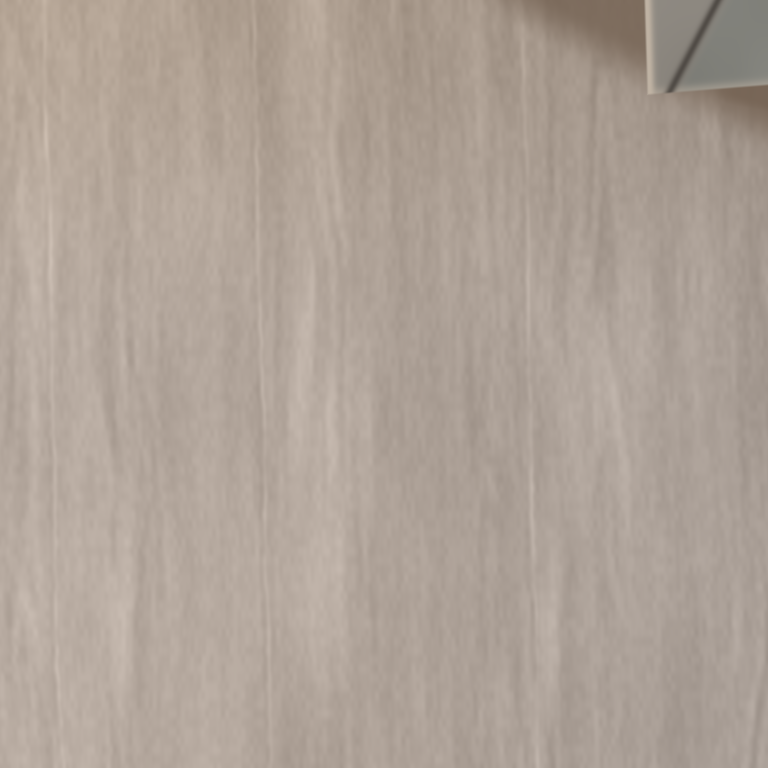
Write a Shadertoy shader that draws this texture.

```glsl
// Pale taupe wood floor with upright grain, thin light seams and flame figures.
// Stretched value noise makes the grain; a grey cabinet corner with a soft
// shadow, built from half-planes, sits at the upper right.

const vec3 PALE_WOOD = vec3(0.71, 0.66, 0.62);
const vec3 MID_WOOD = vec3(0.67, 0.62, 0.58);
const vec3 SHADOW = vec3(0.46, 0.39, 0.33);
const vec3 CABINET = vec3(0.55, 0.53, 0.50);
const vec3 CABINET_RIM = vec3(0.75, 0.70, 0.64);
const vec3 CABINET_GAP = vec3(0.29, 0.27, 0.25);
const float TILT = 0.022;         // sideways lean of the boards
const float LANE_SPACING = 0.275; // distance between coarse grain lanes
const float LANE_START = 0.155;
const float GRAIN_CONTRAST = 1.35;
const float SEAM_WIDTH = 0.0028;
const vec3 SEAM_X = vec3(0.069, 0.342, 0.691);
const vec3 FLAME_X = vec3(0.030, 0.632, 0.792);

float hash(vec2 p) {
    vec3 q = fract(vec3(p.xyx) * 0.1031);
    q += dot(q, q.yzx + 33.33);
    return fract((q.x + q.y) * q.z);
}

// Value noise, centred on zero
float noise(vec2 p) {
    vec2 i = floor(p), f = fract(p);
    f = f * f * (3.0 - 2.0 * f);
    float low = mix(hash(i), hash(i + vec2(1, 0)), f.x);
    float high = mix(hash(i + vec2(0, 1)), hash(i + vec2(1, 1)), f.x);
    return 2.0 * mix(low, high, f.y) - 1.0;
}

float bell(float x, float width) {
    x /= width;
    return exp(-x * x);
}

// Broad bands, fine streaks and tiny pores
float woodGrain(vec2 p) {
    p.x += 0.006 * noise(p * vec2(5.0, 4.0));
    float bands = 0.42 * noise(p * vec2(17.0, 1.6) + 7.0);
    float streaks = 0.36 * noise(p * vec2(46.0, 4.5) + 31.0);
    float patchy = 0.6 + 0.4 * noise(p * vec2(11.0, 5.0) + 43.0);
    float fibres = 0.48 * patchy * noise(p * vec2(120.0, 11.0) + 53.0);
    float pores = 0.30 * noise(p * vec2(190.0, 85.0) + 11.0);
    float clouds = 0.30 * noise(p * vec2(8.0, 4.0) + 83.0);

    // Coarse wavering strands gathered in repeated lanes
    float side = mod(p.x - LANE_START + 0.5 * LANE_SPACING, LANE_SPACING)
               - 0.5 * LANE_SPACING;
    float wave = 0.022 * noise(p * vec2(5.0, 5.0) + 19.0)
               + 0.003 * noise(p * vec2(30.0, 22.0) + 61.0);
    float strand = noise(vec2((p.x + wave) * 95.0, p.y * 5.0) + 97.0);
    float lane = bell(side, 0.042) * (0.7 + 0.3 * noise(p * vec2(6.0, 4.0)));
    return bands + streaks + fibres + pores + clouds + 0.95 * strand * lane;
}

// Nested pointed arches, fading along each column
float flameFigure(vec2 p) {
    float sum = 0.0;
    for (int i = 0; i < 3; i++) {
        float id = float(i);
        float x = p.x - FLAME_X[i] + 0.012 * noise(vec2(p.y * 6.0, id * 9.0));
        float rise = p.y * 4.2 + sqrt(x * x + 0.00002) * 36.0;
        rise += 0.45 * noise(p * vec2(30.0, 7.0) + id * 17.0);
        float fade = 0.6 + 0.4 * noise(vec2(p.y * 4.5 + id * 5.0, id * 13.0));
        sum += sin(6.2832 * rise + id * 2.0) * bell(x, 0.024) * fade;
    }
    return sum;
}

// Light broken ridges, each with a faint dark side
float seams(vec2 p) {
    float sum = 0.0;
    for (int i = 0; i < 3; i++) {
        float id = float(i);
        float x = p.x - SEAM_X[i] + 0.003 * noise(vec2(p.y * 7.0, id * 21.0));
        x += 0.0012 * noise(vec2(p.y * 45.0, id * 11.0));
        float wear = 0.6 + 0.4 * noise(vec2(p.y * 24.0, id * 37.0 + 4.0));
        sum += wear * (1.3 * bell(x, SEAM_WIDTH)
                     - 0.5 * bell(x + 2.2 * SEAM_WIDTH, SEAM_WIDTH));
    }
    return sum;
}

vec3 floorColor(vec2 uv) {
    vec2 p = vec2(uv.x + TILT * (uv.y - 0.5), uv.y);
    float right = smoothstep(0.35, 1.0, uv.x);
    float top = smoothstep(0.5, 1.05, uv.y);
    float tone = 0.95 - 0.85 * right - 1.35 * top * smoothstep(0.0, 0.65, uv.x);
    tone += GRAIN_CONTRAST * (woodGrain(p) + 0.5 * flameFigure(p)) + seams(p);
    vec3 color = MID_WOOD + (PALE_WOOD - MID_WOOD) * tone;
    color += vec3(0.010, -0.004, -0.026) * top * (1.0 - 0.6 * uv.x);
    return color + vec3(-0.008, 0.0, 0.008) * right * (1.0 - 0.5 * uv.y);
}

vec3 addCabinet(vec3 color, vec2 uv, float soft) {
    // Cast shadows on either side of the corner
    float leftEdge = uv.y - 1.0 + 0.5 * (uv.x - 0.625);
    float leftShade = smoothstep(-0.025, 0.05, leftEdge)
                    * smoothstep(0.56, 0.72, uv.x);
    float rightEdge = uv.y - 0.885 + 0.30 * (uv.x - 0.87);
    float rightShade = smoothstep(-0.025, 0.02, rightEdge)
                     * smoothstep(0.85, 0.96, uv.x);
    color = mix(color, SHADOW, max(0.82 * leftShade, 0.95 * rightShade));

    // Painted face, light rims and the slanted dark gap
    float fromSide = uv.x - 0.843 + 0.03 * (uv.y - 0.88);
    float fromBase = uv.y - 0.877 - 0.08 * (uv.x - 0.843);
    float gap = (uv.x - 0.872 - 0.525 * (uv.y - 0.88)) * 0.885;
    vec3 face = CABINET + 0.03 * noise(uv * vec2(20.0, 9.0));
    face += vec3(-0.04, -0.02, -0.015) * smoothstep(0.0, 0.02, gap);
    face = mix(face, CABINET_RIM, 0.45 * bell(fromBase, 0.008));
    face = mix(face, CABINET_RIM, bell(fromSide - 0.003, 0.007));
    face = mix(face, CABINET_GAP, 0.9 * bell(gap, 0.0055));
    float cover = smoothstep(-soft, soft, min(fromSide, fromBase));
    return mix(color, face, cover);
}

void mainImage(out vec4 fragColor, in vec2 fragCoord) {
    vec2 uv = fragCoord / iResolution.xy;
    float soft = max(0.002, 1.0 / iResolution.y);
    fragColor = vec4(addCabinet(floorColor(uv), uv, soft), 1.0);
}
```
